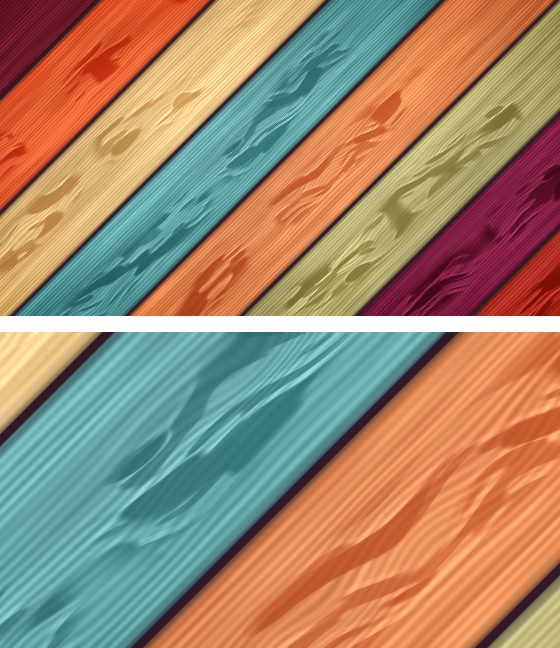
Top, the full canvas; bottom, a detail of the centre.
A WebGL 2 fragment shader for this texture:

```glsl
#version 300 es
precision highp float;
// Diagonal painted wooden planks with fine grain, flame-like figure and dark gaps.

uniform vec2 u_resolution;
out vec4 outColor;

// Layout, in units of canvas height
const float PERIOD = 0.363;       // plank pitch measured along x
const float FIRST_EDGE = 0.3125;  // where the first gap meets the top edge
// Proportions, in plank widths
const float GAP_HALF = 0.018;
const float SHADOW = 0.05;
const float GRAIN_LINES = 27.0;
const float FIGURE_WIDTH = 0.2;
const float FIGURE_SLANT = 0.1;
const float VIGNETTE = 0.42;

const vec3 GAP_COLOR = vec3(0.19, 0.10, 0.16);
const vec3 PAINT[8] = vec3[8](
    vec3(0.53, 0.15, 0.25),   // maroon
    vec3(0.94, 0.44, 0.25),   // orange
    vec3(0.91, 0.77, 0.54),   // cream
    vec3(0.40, 0.65, 0.66),   // teal
    vec3(0.90, 0.56, 0.35),   // apricot
    vec3(0.73, 0.70, 0.48),   // olive
    vec3(0.57, 0.16, 0.33),   // plum
    vec3(0.80, 0.29, 0.22));  // red

float hash(vec2 p) {
    vec3 q = fract(vec3(p.xyx) * 0.1031);
    q += dot(q, q.yzx + 33.33);
    return fract((q.x + q.y) * q.z);
}

float noise(vec2 p) {
    vec2 i = floor(p), f = fract(p);
    f = f * f * (3.0 - 2.0 * f);
    return mix(mix(hash(i), hash(i + vec2(1, 0)), f.x),
               mix(hash(i + vec2(0, 1)), hash(i + vec2(1, 1)), f.x), f.y);
}

// Patchy band near the plank centre where the grain is disturbed
float figureBand(vec2 p, float seed) {
    float centre = 0.52 + 0.3 * (noise(vec2(p.x * 0.8, seed)) - 0.5);
    float across = (p.y - centre) / FIGURE_WIDTH;
    float patches = smoothstep(0.25, 0.6, noise(vec2(p.x * 1.1 + 3.7, seed + 9.0)));
    return exp(-across * across) * patches;
}

// Fine parallel lines of uneven strength, roughly -1 to 1
float grain(vec2 p, float seed) {
    float drift = noise(vec2(p.x * 0.7, p.y * 6.0 + seed));
    float lines = sin(6.2832 * (p.y * GRAIN_LINES + 0.8 * drift));
    float strength = 0.3 + 0.7 * noise(vec2(p.x * 1.5, p.y * 14.0 + seed));
    float coarse = noise(vec2(p.x * 0.6, p.y * 17.0 + seed)) - 0.5;
    float fibre = noise(vec2(p.x * 2.5, p.y * 42.0 + seed)) - 0.5;
    return 0.55 * lines * strength + 0.8 * coarse + 0.6 * fibre;
}

// Slanted dark strokes that bend around the knots
float strokes(vec2 p, float seed) {
    float bend = noise(p * vec2(2.0, 3.5) + seed) - 0.5;
    vec2 q = vec2(p.x * 2.3, (p.y - FIGURE_SLANT * p.x + 0.2 * bend) * 13.0 + seed);
    float broad = smoothstep(0.53, 0.68, noise(q));
    float thin = smoothstep(0.58, 0.74, noise(q * vec2(1.5, 2.1) + 17.0));
    return max(broad, 0.75 * thin);
}

void main() {
    vec2 pos = gl_FragCoord.xy / u_resolution.y;
    float aspect = u_resolution.x / u_resolution.y;
    float pixel = 1.4142 / (u_resolution.y * PERIOD);

    // Plank coordinates: x along the board, y across it
    float across = (pos.x + 1.0 - pos.y - FIRST_EDGE) / PERIOD + 1.0;
    float plank = floor(across);
    vec2 p = vec2((pos.x + pos.y) / PERIOD, across - plank);
    float seed = plank * 37.0 + 5.0;
    vec3 paint = PAINT[int(clamp(plank, 0.0, 7.0))];
    vec3 stain = paint * paint * 0.88;

    // Grain, warped where the figure disturbs it
    float band = figureBand(p, seed);
    float swirl = noise(p * vec2(2.2, 4.0) + seed) - 0.5;
    vec2 warped = p + vec2(0.0, 0.16 * band * swirl);
    float g = grain(warped, seed);
    vec3 color = mix(paint, stain, 0.5 * clamp(-g, 0.0, 1.0));
    color += (0.06 + 0.16 * paint) * clamp(g, 0.0, 1.0);

    // Figure strokes with a pale rim beside them
    float dark = strokes(p, seed) * smoothstep(0.12, 0.55, band);
    float rim = strokes(p + vec2(0.0, 0.025), seed) * smoothstep(0.12, 0.55, band);
    color += 0.08 * clamp(rim - dark, 0.0, 1.0);
    color = mix(color, stain, 0.75 * dark);

    // Uneven paint along each board
    color *= 0.94 + 0.12 * noise(vec2(p.x * 0.9, p.y * 2.5 + seed));

    // Corners grow darker and more saturated
    vec2 fromCentre = (pos - vec2(0.5 * aspect, 0.5)) / vec2(0.5 * aspect, 0.5);
    float radius2 = dot(fromCentre, fromCentre);
    color = pow(clamp(color, 0.0, 1.0), vec3(0.95 + VIGNETTE * radius2 * 0.6));
    color *= 1.02 - 0.07 * radius2;

    // Gaps with a soft shadow on both boards
    float edge = min(p.y, 1.0 - p.y);
    color *= 1.0 - 0.4 * (1.0 - smoothstep(GAP_HALF, GAP_HALF + SHADOW, edge));
    float board = smoothstep(GAP_HALF - pixel, GAP_HALF + pixel, edge);
    color = mix(GAP_COLOR, color, board);

    outColor = vec4(color, 1.0);
}
```
